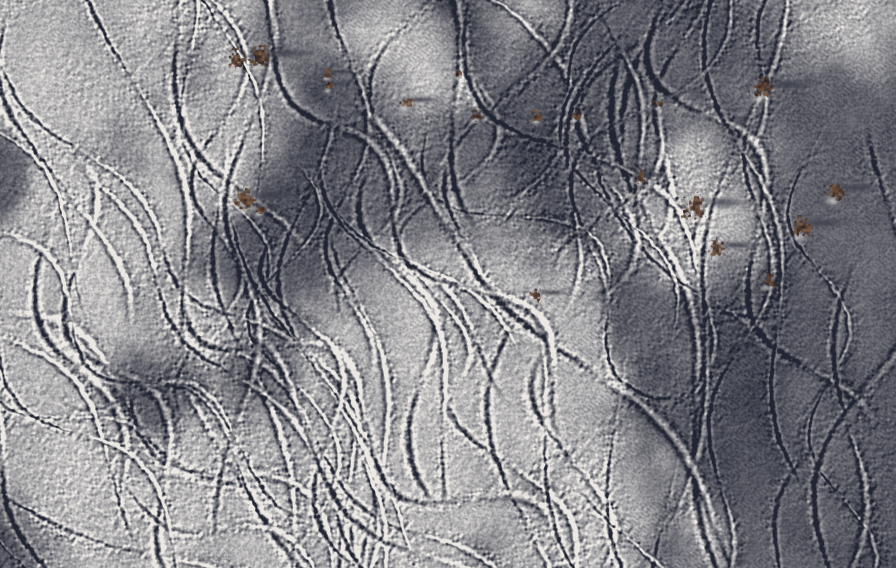
This texture is drawn by a WebGL 2 fragment shader. Its source:

```glsl
#version 300 es
precision highp float;

uniform vec2 u_resolution;
out vec4 fragColor;

float hash(vec2 p) {
    return fract(sin(dot(p, vec2(127.1, 311.7))) * 43758.5);
}

float noise(vec2 p) {
    vec2 cell = floor(p), f = fract(p);
    f = f * f * (3.0 - 2.0 * f);
    return mix(mix(hash(cell), hash(cell + vec2(1, 0)), f.x),
               mix(hash(cell + vec2(0, 1)), hash(cell + vec2(1, 1)), f.x), f.y);
}

float fbm(vec2 p) {
    float sum = 0.0, weight = 0.5;
    for (int i = 0; i < 5; i++) {
        sum += weight * noise(p);
        p = mat2(1.6, 1.2, -1.2, 1.6) * p + 7.3;
        weight *= 0.5;
    }
    return sum;
}

float blob(vec2 p, vec2 center, vec2 size) {
    vec2 q = (p - center) / size;
    return exp(-dot(q, q));
}

// x: slope lighting of the carved tracks, y: amount of loose crumbs
vec2 skiTracks(vec2 p, vec2 light, float aspect) {
    float relief = 0.0, crumbs = 0.0;
    vec2 warped = p + 0.08 * vec2(noise(p * 2.7), noise(p * 2.7 + 31.0));
    warped += 0.0035 * (noise(p * 90.0) - 0.5);
    for (int i = 0; i < 76; i++) {
        vec2 seed = vec2(float(i), 3.7);
        vec2 origin = vec2(pow(hash(seed), 1.1) * aspect, hash(seed + 1.3));
        float angle = mix(0.1, 1.2, hash(seed + 2.9)) - 0.65 * origin.x / aspect;
        angle += 0.35 * (0.5 - origin.y);
        mat2 turn = mat2(cos(angle), sin(angle), -sin(angle), cos(angle));
        vec2 q = (warped - origin) * turn;

        // winding center line and signed distance to it
        float amp = mix(0.02, 0.07, hash(seed + 4.1));
        float freq = mix(8.0, 16.0, hash(seed + 5.7));
        float phase = q.y * freq + 6.28 * hash(seed + 6.2);
        float bend = amp * freq * cos(phase);
        float stretch = sqrt(1.0 + bend * bend);
        float d = (q.x - amp * sin(phase)) / stretch;

        float reach = mix(0.2, 0.65, hash(seed + 7.9));
        float fade = smoothstep(reach, reach - 0.12, abs(q.y));
        float width = mix(0.003, 0.0065, hash(seed + 8.4));
        float facing = dot(turn * vec2(1.0, -bend) / stretch, light);

        // groove, and the berm thrown to the outside of each turn
        float u = d / width;
        float v = u - 1.9 * sin(phase);
        float groove = exp(-u * u), berm = exp(-v * v);
        float slope = -u * groove * 1.6 + v * berm * 1.1;
        relief *= 1.0 - 0.75 * fade * max(groove, berm);
        relief += fade * (slope * facing + 0.24 * berm - 0.22 * groove);
        float spray = (d - 0.012 * sin(phase)) / 0.014;
        crumbs = max(crumbs, fade * exp(-spray * spray));
    }
    return vec2(relief, crumbs);
}

// x: twig cover, y: long shadow, z: snow cap
vec3 bushes(vec2 p, float aspect) {
    vec3 cover = vec3(0.0);
    for (int i = 0; i < 20; i++) {
        vec2 seed = vec2(float(i), 91.3);
        vec2 center = vec2(mix(0.25, 0.98, hash(seed)) * aspect, mix(0.45, 0.96, hash(seed + 1.7)));
        float size = mix(0.009, 0.026, pow(hash(seed + 3.1), 2.0));
        vec2 q = (p - center) / size;
        float spread = length(q) + 1.3 * (noise(p * 210.0) - 0.5) + 0.5 * (noise(q * 2.0) - 0.5);
        cover.x = max(cover.x, 0.9 * smoothstep(0.9, 0.4, spread));
        cover.y = max(cover.y, blob(q, vec2(2.2, 0.4), vec2(1.9, 0.38)));
        cover.z = max(cover.z, blob(q, vec2(-0.2, -0.9), vec2(0.6, 0.4)));
    }
    return cover;
}

void main() {
    vec2 p = gl_FragCoord.xy / u_resolution.y;
    float aspect = u_resolution.x / u_resolution.y;
    vec2 uv = vec2(p.x / aspect, p.y);
    vec2 light = normalize(vec2(-0.93, -0.35));

    // broad hollows in shade, with smaller dips and swells
    float hollow = fbm(p * 3.2 + 4.0) + 0.36 * blob(uv, vec2(0.95, 0.1), vec2(0.2, 0.36));
    hollow += 0.16 * blob(uv, vec2(0.65, 0.7), vec2(0.09, 0.25));
    hollow += 0.38 * blob(uv, vec2(0.0, 0.66), vec2(0.06, 0.18));
    float shade = smoothstep(0.47, 0.72, hollow);
    float swell = fbm(p * 5.0) - fbm(p * 5.0 + light * 0.3);
    float tone = mix(0.77, 0.22, shade) + 0.5 * swell;

    // tracks and grainy snow
    vec2 tracks = skiTracks(p, light, aspect);
    float lit = mix(1.0, 0.62, shade);
    tone += 0.74 * tracks.x * lit;
    vec2 grain = mat2(0.8, 0.6, -0.6, 0.8) * p;
    float grit = noise(grain * 190.0) - noise(grain * 190.0 + vec2(-0.9, 0.2));
    float rough = 0.17 + 0.5 * tracks.y + 0.25 * smoothstep(0.42, 0.62, fbm(p * 6.0 + 20.0));
    tone += grit * rough * lit + 0.32 * (noise(grain * 310.0) - 0.5) * lit;
    tone -= 0.08 * tracks.y;

    vec3 bush = bushes(p, aspect);
    tone = mix(tone, 0.05, 0.75 * bush.y);
    tone = mix(tone, 0.95, 0.7 * bush.z);

    vec3 color = mix(vec3(0.2, 0.21, 0.26), vec3(0.86, 0.85, 0.84), clamp(tone, -0.1, 1.1));
    vec3 twig = mix(vec3(0.15, 0.1, 0.09), vec3(0.52, 0.37, 0.26), noise(p * 190.0));
    fragColor = vec4(mix(color, twig, bush.x), 1.0);
}
```
